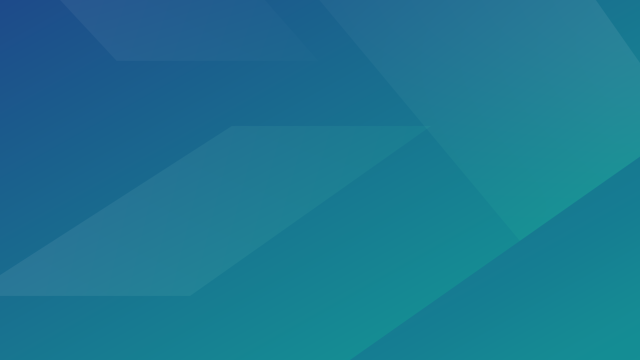
Give the GLSL for this background, as a Shadertoy shader.

```glsl
// Translucent slanted panels over a blue to teal diagonal gradient with a folded corner.

const vec3 DEEP_BLUE = vec3(0.115, 0.29, 0.54);
const vec3 BRIGHT_TEAL = vec3(0.07, 0.63, 0.59);
const vec3 FOLD_DARK = vec3(0.085, 0.475, 0.57);
const vec3 FOLD_LIGHT = vec3(0.08, 0.555, 0.58);
const vec3 PALE = vec3(0.85, 0.9, 0.92);
const vec3 MINT = vec3(0.25, 0.9, 0.65);

// Signed distance to the line a-b, positive on its left.
float sideOf(vec2 p, vec2 a, vec2 b) {
    vec2 dir = normalize(b - a);
    vec2 rel = p - a;
    return dir.x * rel.y - dir.y * rel.x;
}

// Smooth coverage from a signed distance.
float coverage(float dist, float pixel) {
    return smoothstep(-0.7 * pixel, 0.7 * pixel, dist);
}

// Convex panel with counterclockwise corners.
float panel(vec2 p, vec2 a, vec2 b, vec2 c, vec2 d, float pixel) {
    float lower = min(sideOf(p, a, b), sideOf(p, b, c));
    float upper = min(sideOf(p, c, d), sideOf(p, d, a));
    return coverage(min(lower, upper), pixel);
}

// Position along the segment a-b, from 0 to 1.
float along(vec2 p, vec2 a, vec2 b) {
    vec2 axis = b - a;
    return clamp(dot(p - a, axis) / dot(axis, axis), 0.0, 1.0);
}

void mainImage(out vec4 fragColor, in vec2 fragCoord) {
    float pixel = 1.0 / iResolution.y;
    vec2 p = fragCoord * pixel;
    vec2 uv = fragCoord / iResolution.xy;

    // Diagonal gradient from the upper left
    float diagonal = 0.5 * (uv.x + 1.0 - uv.y);
    vec3 color = mix(DEEP_BLUE, BRIGHT_TEAL, diagonal);

    // Darker fold in the lower right
    vec3 foldColor = mix(FOLD_DARK, FOLD_LIGHT, smoothstep(0.70, 1.0, diagonal));
    float fold = coverage(-sideOf(p, vec2(0.972, 0.0), vec2(1.778, 0.565)), pixel);
    color = mix(color, foldColor, fold);

    // Upper left panel, fading to the right
    float topPanel = panel(p, vec2(0.324, 0.831), vec2(0.884, 0.831),
                           vec2(0.648, 1.1), vec2(0.074, 1.1), pixel);
    float topFade = along(p, vec2(0.2, 0.9), vec2(0.88, 0.9));
    color = mix(color, PALE, topPanel * mix(0.06, 0.012, topFade));

    // Middle panel, pale to mint
    float midPanel = panel(p, vec2(-0.09, 0.178), vec2(0.528, 0.178),
                           vec2(1.197, 0.650), vec2(0.644, 0.650), pixel);
    float midFade = along(p, vec2(0.1, 0.4), vec2(1.15, 0.5));
    color = mix(color, mix(PALE, MINT, midFade), midPanel * mix(0.085, 0.07, midFade));

    // Right panel, pale at the top and mint toward the fold
    float rightPanel = panel(p, vec2(0.804, 1.1), vec2(1.444, 0.331),
                             vec2(1.9, 0.651), vec2(1.585, 1.1), pixel);
    float rightFade = along(p, vec2(0.9, 0.9), vec2(1.7, 0.9));
    vec3 rightTint = mix(MINT, PALE, smoothstep(0.35, 0.95, p.y));
    color = mix(color, rightTint, rightPanel * mix(0.035, 0.09, rightFade));

    fragColor = vec4(color, 1.0);
}
```
